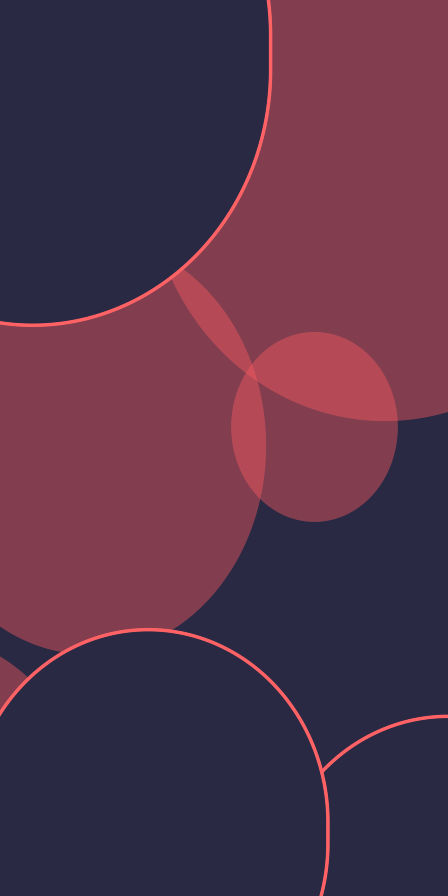
This background is drawn by a Shadertoy shader. Its source:

```glsl
const vec3 NAVY = vec3(0.16, 0.16, 0.267);
const vec3 CORAL = vec3(0.976, 0.35, 0.37);
const vec3 RIM = vec3(1.0, 0.385, 0.395);

// Approximate signed distance to an ellipse with straight vertical sides
float ovalDistance(vec2 p, vec2 center, vec2 radius, float halfSide) {
    p -= center;
    p.y -= clamp(p.y, -halfSide, halfSide);
    float k = length(p / radius);
    float slope = length(p / (radius * radius));
    return k * (k - 1.0) / max(slope, 1e-4);
}

// Antialiased coverage of the region where d is negative
float coverage(float d) {
    float pixel = 1.0 / iResolution.x;
    return 1.0 - smoothstep(-0.6 * pixel, 0.6 * pixel, d);
}

void addTint(inout vec3 color, float d) {
    color = mix(color, CORAL, 0.43 * coverage(d));
}

void addOutlined(inout vec3 color, float d) {
    color = mix(color, NAVY, coverage(d));
    color = mix(color, RIM, coverage(abs(d) - 0.0039));
}

void mainImage(out vec4 fragColor, in vec2 fragCoord) {
    vec2 p = fragCoord / iResolution.xy * vec2(1.0, 2.0);
    vec3 color = NAVY;

    // Translucent ovals, brighter where they overlap
    addTint(color, ovalDistance(p, vec2(0.859, 1.669), vec2(0.531, 0.570), 0.039));
    addTint(color, ovalDistance(p, vec2(0.198, 1.005), vec2(0.396, 0.466), 0.0));
    addTint(color, ovalDistance(p, vec2(0.702, 1.047), vec2(0.186, 0.212), 0.0));
    addTint(color, ovalDistance(p, vec2(-0.198, 0.161), vec2(0.401, 0.430), 0.0));

    // Opaque ovals with a bright rim, back to front
    addOutlined(color, ovalDistance(p, vec2(0.073, 1.883), vec2(0.531, 0.570), 0.039));
    addOutlined(color, ovalDistance(p, vec2(1.0, -0.029), vec2(0.401, 0.430), 0.0));
    addOutlined(color, ovalDistance(p, vec2(0.331, 0.141), vec2(0.401, 0.430), 0.0235));

    fragColor = vec4(color, 1.0);
}
```
